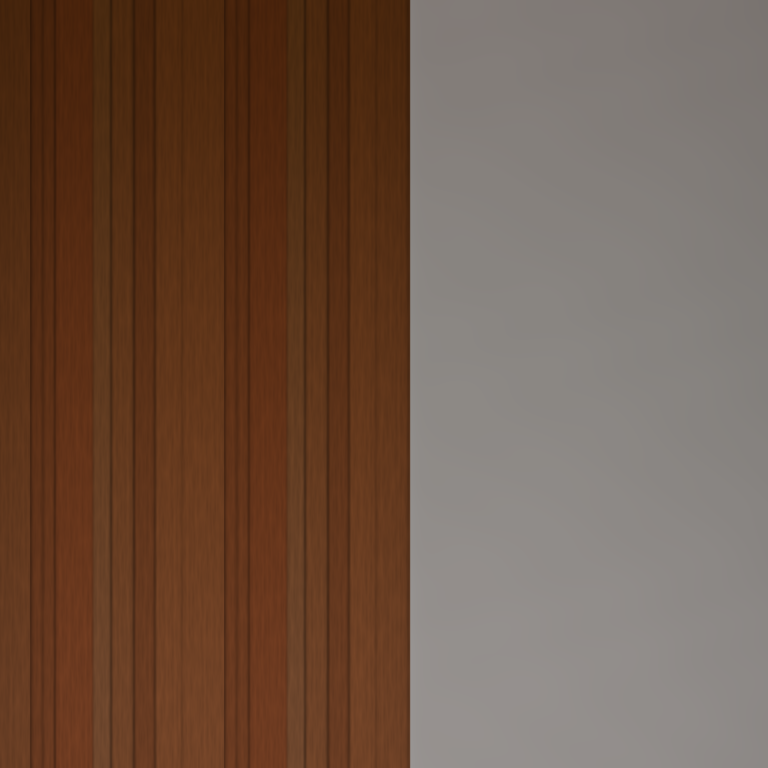
Write a WebGL 1 fragment shader that draws this texture.

```glsl
precision highp float;
// Vertical wooden slats on the left meet a plain, softly lit wall on the right.
// The slats are one repeating set of bands and grooves with stretched cellular
// grain; broad gradients darken both surfaces towards the top.

uniform vec2 u_resolution;

vec2 hash2(vec2 p) {
  vec3 q = fract(p.xyx * vec3(0.1031, 0.103, 0.0973));
  q += dot(q, q.yzx + 33.33);
  return fract((q.xx + q.yz) * q.zy);
}

// Distance to the nearest scattered cell point
float cellular(vec2 p) {
  vec2 cell = floor(p);
  vec2 f = fract(p);
  float nearest = 2.0;
  for (int j = -1; j <= 1; j++) {
    for (int i = -1; i <= 1; i++) {
      vec2 offset = vec2(float(i), float(j));
      vec2 d = offset + hash2(cell + offset) - f;
      nearest = min(nearest, dot(d, d));
    }
  }
  return sqrt(nearest);
}

// Soft-edged band between two positions of the slat set
float band(float x, float a, float b) {
  return smoothstep(a - 0.008, a + 0.008, x) - smoothstep(b - 0.008, b + 0.008, x);
}

// Narrow dark groove
float groove(float x, float centre, float width) {
  float d = (x - centre) / width;
  return exp(-d * d);
}

vec3 wood(vec2 uv) {
  float s = fract((uv.x - 0.039) / 0.2526);

  // Light falls off towards the top and the far left
  vec3 colour = mix(vec3(0.435, 0.255, 0.15), vec3(0.385, 0.215, 0.108), smoothstep(0.0, 0.55, uv.y));
  colour = mix(colour, vec3(0.285, 0.148, 0.05), smoothstep(0.35, 1.05, uv.y));
  colour *= 0.9 + 0.1 * smoothstep(0.0, 0.09, uv.x);
  colour *= 1.0 - 0.06 * smoothstep(0.45, 0.534, uv.x);

  // Tone of each slat: reddish, greyish, then warm brown
  colour *= 1.0 + band(s, 0.0, 0.129) * vec3(-0.03, -0.09, -0.13);
  colour *= 1.0 + band(s, 0.129, 0.325) * vec3(0.0, -0.09, -0.14);
  colour *= 1.0 + band(s, 0.325, 0.418) * vec3(0.0, 0.09, 0.18);
  colour *= 1.0 + band(s, 0.418, 0.536) * vec3(0.0, 0.03, 0.05);
  colour *= 1.0 + band(s, 0.536, 0.644) * vec3(-0.05, -0.08, -0.1);
  colour *= 1.0 + band(s, 0.644, 1.0) * vec3(0.035, 0.04, 0.03);

  // Grooves between slats and fainter lines inside them
  float dark = 0.26 * (groove(s, 0.004, 0.009) + groove(s, 0.129, 0.008));
  dark += 0.28 * (groove(s, 0.418, 0.008) + groove(s, 0.536, 0.009));
  dark += 0.24 * groove(s, 0.644, 0.009) + 0.14 * groove(s, 0.067, 0.009);
  dark += 0.1 * (groove(s, 0.325, 0.008) + groove(s, 0.784, 0.009));
  colour *= 1.0 - dark;

  // Fine streaks and elongated pores
  float streak = sin(s * 163.0 + 1.3 * sin(s * 41.0)) + 0.7 * sin(s * 287.0 + sin(uv.y * 5.0));
  float pores = cellular(uv * vec2(210.0, 24.0)) + 0.5 * cellular(uv * vec2(330.0, 55.0) + 9.0);
  return colour * (1.0 + 0.013 * streak + 0.09 * (pores - 0.7));
}

vec3 wall(vec2 uv) {
  float across = (uv.x - 0.534) / 0.466;
  vec3 colour = mix(vec3(0.578, 0.56, 0.55), vec3(0.535, 0.52, 0.505), smoothstep(0.05, 0.65, uv.y));
  colour = mix(colour, vec3(0.5, 0.475, 0.46), smoothstep(0.5, 1.05, uv.y));
  colour *= 1.015 - 0.065 * across * across;

  // Faint uneven plaster and a pale rim beside the wood
  float mottling = sin(uv.x * 31.0 + 2.0 * sin(uv.y * 17.0)) * sin(uv.y * 43.0 + uv.x * 9.0);
  colour += 0.0025 * mottling;
  return colour + vec3(0.012, 0.018, 0.022) * exp(-across * 60.0);
}

void main() {
  vec2 uv = gl_FragCoord.xy / u_resolution;
  float soft = max(0.0012, 0.7 / u_resolution.x);
  float side = smoothstep(0.534 - soft, 0.534 + soft, uv.x);
  vec3 timber = wood(uv) * (1.0 - 0.16 * groove(uv.x, 0.532, 0.003));
  gl_FragColor = vec4(mix(timber, wall(max(uv, vec2(0.534, 0.0))), side), 1.0);
}
```
